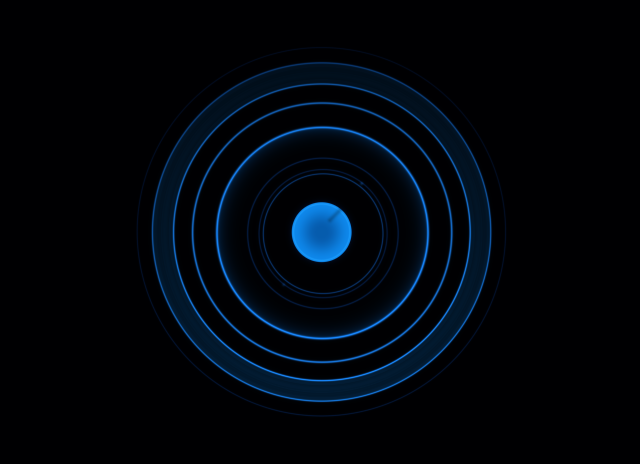
Reproduce this background procedurally as a Shadertoy shader.

```glsl
#define RING_COUNT 8
#define BACKDROP vec3(0.0, 0.0, 0.006)
#define RING_BLUE vec3(0.085, 0.44, 0.82)
#define DEEP_BLUE vec3(0.02, 0.17, 0.46)
#define BAND_TEAL vec3(0.008, 0.085, 0.150)
#define GLOW_BLUE vec3(0.012, 0.17, 0.33)
#define DISC_CORE vec3(0.025, 0.36, 0.68)
#define DISC_EDGE vec3(0.055, 0.53, 0.92)
#define DISC_RADIUS 0.0645
#define DISC_CENTER vec2(0.0036, -0.0004)
#define GROOVES 420.0

// Each ring: radius, half width, brightness, extra light from below
const vec4 RINGS[RING_COUNT] = vec4[](
    vec4(0.3970, 0.0013, 0.30, 0.25),
    vec4(0.3647, 0.0017, 0.72, 0.20),
    vec4(0.3195, 0.0018, 0.90, 0.18),
    vec4(0.2792, 0.0022, 0.92, 0.12),
    vec4(0.2277, 0.0025, 0.98, 0.06),
    vec4(0.1622, 0.0016, 0.42, 0.00),
    vec4(0.1380, 0.0015, 0.40, 0.00),
    vec4(0.1290, 0.0014, 0.58, 0.00));

float hash(float n) {
    n = fract(n * 0.1031);
    n *= n + 33.33;
    return fract(n * (n + n));
}

// The smaller rings sit slightly right of and below the larger ones
vec2 ringCenter(float radius) {
    return vec2(0.0086 - 0.0142 * radius, -0.0056 + 0.0154 * radius);
}

// Soft line that keeps its energy when thinner than a pixel
float softLine(float d, float halfWidth, float pixel) {
    float width = sqrt(halfWidth * halfWidth + 0.16 * pixel * pixel);
    return halfWidth / width * exp(-d * d / (width * width));
}

float inside(float d, float pixel) {
    return 1.0 - smoothstep(-0.7 * pixel, 0.7 * pixel, d);
}

float segment(vec2 p, vec2 a, vec2 b) {
    vec2 ab = b - a;
    return length(p - a - ab * clamp(dot(p - a, ab) / dot(ab, ab), 0.0, 1.0));
}

// Teal band between two rings, with fine concentric grooves
vec3 band(vec2 p, float pixel) {
    vec2 q = p - ringCenter(0.34);
    float r = length(q);
    float mask = inside(r - RINGS[1].x, pixel) * inside(RINGS[2].x - r, pixel);
    float g = r * GROOVES;
    float groove = mix(hash(floor(g)), hash(floor(g) + 1.0), smoothstep(0.0, 1.0, fract(g)));
    float light = 0.92 - 0.25 * q.y / r;
    return BAND_TEAL * mask * light * (0.9 + 0.2 * groove);
}

// Light falling inward from the brightest ring
vec3 innerGlow(vec2 p, float pixel) {
    float depth = RINGS[4].x - length(p - ringCenter(RINGS[4].x));
    float falloff = 0.70 * exp(-max(depth, 0.0) / 0.016);
    return GLOW_BLUE * falloff * inside(-depth, pixel);
}

vec3 rings(vec2 p, float pixel) {
    vec3 light = vec3(0.0);
    for (int i = 0; i < RING_COUNT; i++) {
        vec4 ring = RINGS[i];
        vec2 q = p - ringCenter(ring.x);
        float r = length(q);
        float d = r - ring.x;
        float shade = ring.z * (1.0 - ring.w * q.y / max(r, 0.001));
        vec3 tint = mix(DEEP_BLUE, RING_BLUE, smoothstep(0.2, 0.9, shade));
        float halo = 0.07 * exp(-abs(d) / 0.004);
        light += tint * shade * (softLine(d, ring.y, pixel) + halo);
    }
    return light;
}

// Two small glints on opposite sides of the innermost ring
float glints(vec2 p) {
    vec2 q = p - ringCenter(0.13);
    vec2 upper = q - vec2(0.083, 0.108);
    vec2 lower = q + vec2(0.085, 0.110);
    return exp(-dot(upper, upper) / 1.2e-5) + 0.7 * exp(-dot(lower, lower) / 1.2e-5);
}

vec3 addDisc(vec3 color, vec2 p, float pixel) {
    vec2 q = p - DISC_CENTER;
    float r = length(q) / DISC_RADIUS;
    vec3 fill = mix(DISC_CORE, DISC_EDGE, smoothstep(0.15, 0.95, r));
    float rim = softLine(length(q) - 0.94 * DISC_RADIUS, 0.0016, pixel);
    fill += vec3(0.04, 0.07, 0.06) * rim;
    // Faint diagonal shadow toward the upper right
    float shadow = segment(q, vec2(0.018, 0.026), vec2(0.042, 0.050));
    fill *= 1.0 - 0.22 * exp(-shadow * shadow / 2.5e-5);
    color += DEEP_BLUE * 0.25 * exp(-max(r - 1.0, 0.0) * 14.0);
    return mix(color, fill, inside(length(q) - DISC_RADIUS, pixel));
}

void mainImage(out vec4 fragColor, in vec2 fragCoord) {
    float pixel = 1.0 / iResolution.y;
    vec2 p = (fragCoord - 0.5 * iResolution.xy) * pixel;
    vec3 color = BACKDROP + band(p, pixel) + innerGlow(p, pixel);
    color += rings(p, pixel) + RING_BLUE * 0.3 * glints(p);
    color = addDisc(color, p, pixel);
    fragColor = vec4(clamp(color, 0.0, 1.0), 1.0);
}
```
